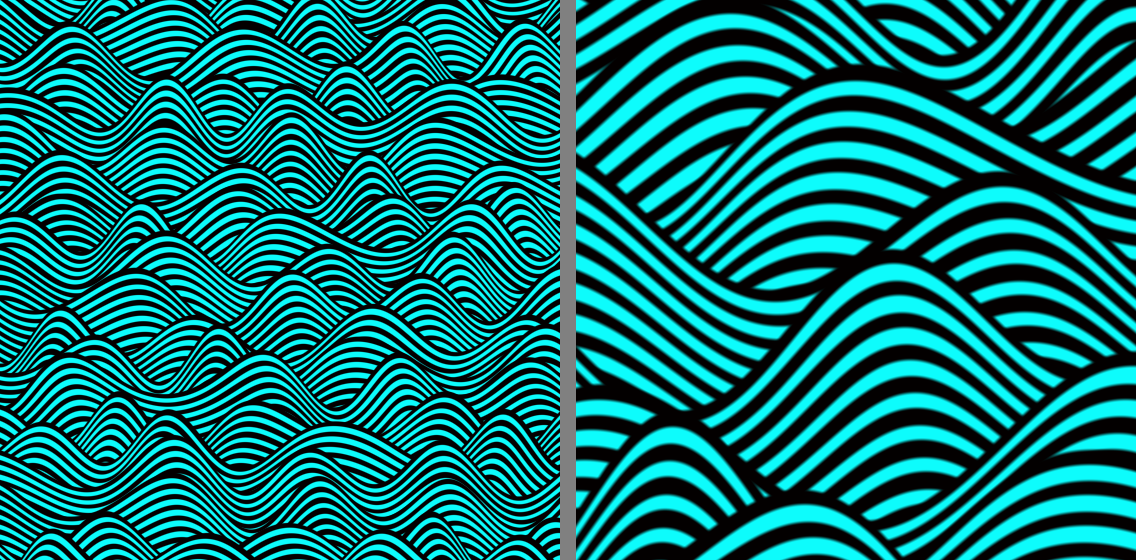
Left, the full canvas; right, a detail of the centre.
This pattern is drawn by a WebGL 1 fragment shader. Its source:

```glsl
precision highp float;
// Overlapping rows of rolling waves, drawn as cyan and black contour stripes.
// Each row is an irregular sine crest; rows are painted from back (top) to
// front (bottom), and the depth below the crest is cut into stripes.

uniform vec2 u_resolution;

#define ROW_STEP 0.053      // vertical distance between rows
#define ROW_JITTER 0.7      // random row offset, in row steps
#define WAVE_LENGTH 0.27    // mean distance between crests
#define WAVE_HEIGHT 0.043   // mean crest amplitude
#define PHASE_JITTER 0.75   // random sideways shift, in wave lengths
#define STRIPE 0.0168       // one black and one cyan line
#define INK_SHARE 0.51      // black part of a stripe
#define FLATTEN 3.0         // how fast stripes flatten with depth
#define PINCH 0.35          // how much stripes crowd on one flank
#define SOFTNESS 0.0014     // half width of an edge

const float TAU = 6.2831853;
const vec3 INK = vec3(0.01, 0.0, 0.0);
const vec3 CYAN = vec3(0.05, 0.99, 0.99);

float hash(float n, float salt) {
  return fract(sin(n * 12.9898 + salt * 78.233) * 43758.5453);
}

// Crest height above the row's base line; rnd holds the row's random numbers.
float crest(float x, float row, vec4 rnd) {
  float phase = x / WAVE_LENGTH + 0.5 * row + PHASE_JITTER * (rnd.x - 0.5);
  float wander = 0.8 * sin(TAU * (1.1 * x + rnd.y));
  float swell = 1.0 + 0.28 * sin(TAU * (1.7 * x + rnd.z));
  return WAVE_HEIGHT * swell * sin(TAU * phase + wander);
}

// Depth below the crest line, sheared and flattened as it goes down.
float depthBelow(vec2 p, float row, vec4 rnd) {
  float base = ROW_STEP * (row + ROW_JITTER * (rnd.w - 0.5));
  float straight = base + crest(p.x, row, rnd) - p.y;
  float lean = PINCH * (2.0 * rnd.y - 1.0);
  float h = crest(p.x + lean * straight, row, rnd);
  return (base + h - p.y) / (1.0 + FLATTEN * h);
}

void main() {
  vec2 p = gl_FragCoord.xy / u_resolution.y;
  float soft = max(SOFTNESS, 0.7 / u_resolution.y);
  float nearest = floor(p.y / ROW_STEP);
  vec3 color = INK;

  for (int i = 0; i < 8; i++) {
    float row = nearest + 4.0 - float(i);
    vec4 rnd = vec4(hash(row, 1.0), hash(row, 2.0), hash(row, 3.0), hash(row, 4.0));

    // Depth and its gradient, to measure true distances to the edges
    float depth = depthBelow(p, row, rnd);
    vec2 step2 = vec2(0.0005, 0.0);
    vec2 slope = vec2(depthBelow(p + step2.xy, row, rnd),
                      depthBelow(p + step2.yx, row, rnd)) - depth;
    float steepness = max(length(slope) / step2.x, 0.2);

    // Stripes: ink first, so that every crest has a dark outline
    float share = INK_SHARE + 0.06 * sin(TAU * (1.9 * p.x + rnd.x) + 30.0 * p.y);
    float cycle = max(depth / STRIPE, 0.25);
    float fromInk = abs(fract(cycle + 0.5 - 0.5 * share) - 0.5);
    float stripeEdge = (fromInk - 0.5 * share) * STRIPE / steepness;
    vec3 stripes = mix(INK, CYAN, smoothstep(-soft, soft, stripeEdge));

    // Cover the rows behind
    color = mix(color, stripes, smoothstep(-soft, soft, depth / steepness));
  }
  gl_FragColor = vec4(color, 1.0);
}
```
